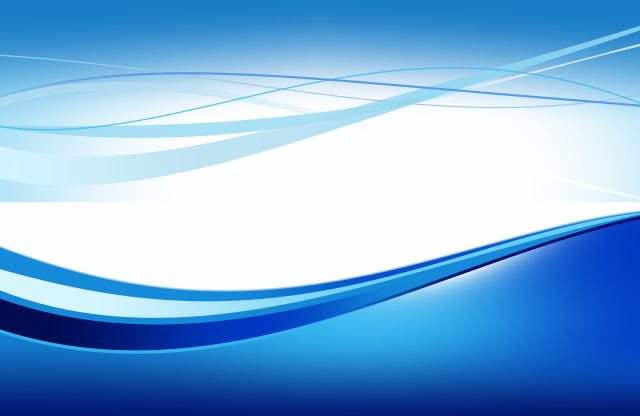
A Shadertoy shader for this background:

```glsl
// Draws flowing blue ribbons and fine lines over a white and sky-blue backdrop.

const vec3 WHITE = vec3(0.99, 0.995, 1.0);
const vec3 SKY_TOP = vec3(0.10, 0.49, 0.78);
const vec3 SKY_SIDE = vec3(0.56, 0.84, 0.95);
const vec3 MIST = vec3(0.70, 0.87, 0.94);
const vec3 AQUA = vec3(0.56, 0.84, 0.94);
const vec3 CYAN = vec3(0.22, 0.74, 0.95);
const vec3 AZURE = vec3(0.08, 0.54, 0.85);
const vec3 ROYAL = vec3(0.00, 0.22, 0.76);
const vec3 NAVY = vec3(0.00, 0.06, 0.42);
const vec3 ICE = vec3(0.84, 0.96, 0.99);
const vec3 LINE_BLUE = vec3(0.34, 0.61, 0.90);
const vec3 LINE_GREY = vec3(0.62, 0.79, 0.90);
const float PANEL_BASE = 0.514;
const vec2 GLOW_CENTER = vec2(0.55, 0.56);
const vec2 GLOW_SIZE = vec2(0.58, 0.48);

// Quartic through five heights at x = 0, 1/4, 1/2, 3/4 and 1.
float curve(float x, float a, float b, float c, float d, float e) {
    float t = x * 4.0;
    float t1 = t - 1.0, t2 = t - 2.0, t3 = t - 3.0, t4 = t - 4.0;
    return a * t1 * t2 * t3 * t4 / 24.0 - b * t * t2 * t3 * t4 / 6.0
         + c * t * t1 * t3 * t4 / 4.0 - d * t * t1 * t2 * t4 / 6.0
         + e * t * t1 * t2 * t3 / 24.0;
}

// Smooth coverage of the positive side of a signed distance.
float cover(float dist) {
    return clamp(dist * iResolution.y + 0.5, 0.0, 1.0);
}

float band(float y, float top, float bottom) {
    return cover(top - y) * cover(y - bottom);
}

float stroke(float y, float center, float halfWidth) {
    float pixel = 1.0 / iResolution.y;
    float strength = min(1.0, 2.0 * halfWidth / pixel);
    return strength * cover(max(halfWidth, 0.5 * pixel) - abs(y - center));
}

vec3 skyPanel(vec2 p) {
    float radius = length((p - GLOW_CENTER) / GLOW_SIZE);
    vec3 color = mix(WHITE, SKY_SIDE, 0.9 * smoothstep(0.45, 1.2, radius));
    float height = p.y + 0.08 * abs(p.x - 0.5);
    color = mix(color, SKY_TOP, smoothstep(0.73, 1.01, height));
    return mix(WHITE, color, cover(p.y - PANEL_BASE));
}

vec3 upperRibbons(vec3 color, vec2 p) {
    float x = p.x, y = p.y;

    // Translucent ribbons
    float swoosh = curve(x, 0.754, 0.790, 0.724, 0.621, 0.524);
    vec3 swooshColor = mix(MIST, WHITE, smoothstep(0.2, 0.65, x));
    color = mix(color, swooshColor, 0.75 * stroke(y, swoosh, mix(0.011, 0.003, x)));

    float aquaTop = curve(x, 0.698, 0.700, 0.730, 0.798, 0.895);
    float aquaBottom = curve(x, 0.692, 0.669, 0.706, 0.790, 0.889);
    vec3 aquaColor = mix(AQUA, WHITE, smoothstep(0.6, 0.85, x));
    color = mix(color, aquaColor, 0.75 * band(y, aquaTop, aquaBottom));

    float mistTop = curve(x, 0.649, 0.637, 0.720, 0.826, 0.938);
    float mistBottom = curve(x, 0.571, 0.575, 0.677, 0.802, 0.927);
    vec3 mistColor = mix(mix(ICE, MIST, smoothstep(0.0, 0.35, x)), AQUA, smoothstep(0.4, 0.7, x));
    color = mix(color, mistColor, 0.85 * band(y, mistTop, mistBottom));

    // Fine lines
    float greyLine = curve(x, 0.867, 0.827, 0.774, 0.742, 0.774);
    color = mix(color, LINE_GREY, stroke(y, greyLine, 0.0014));
    float cyanLine = curve(x, 0.696, 0.720, 0.804, 0.835, 0.752);
    color = mix(color, CYAN, 0.85 * stroke(y, cyanLine, 0.0016));
    float blueLine = curve(x, 0.768, 0.823, 0.810, 0.778, 0.746);
    return mix(color, LINE_BLUE, smoothstep(-0.1, 0.25, x) * stroke(y, blueLine, 0.0026));
}

vec3 seaField(vec2 p, float depth) {
    vec3 color = mix(NAVY, AZURE, smoothstep(-0.04, 0.24, p.y));
    color = mix(color, ROYAL, smoothstep(0.62, 1.0, p.x) * smoothstep(0.0, 0.2, p.y));
    vec2 fromGlow = (p - vec2(0.55, 0.23)) / vec2(0.28, 0.13);
    color = mix(color, CYAN, 0.85 * exp(-dot(fromGlow, fromGlow)));
    float shine = exp(-pow((p.x - 0.73) / 0.13, 2.0)) * exp(-max(depth, 0.0) / 0.035);
    return mix(color, WHITE, 0.9 * shine);
}

vec3 lowerWave(vec3 color, vec2 p) {
    float x = p.x, y = p.y;
    float crest = curve(x, 0.407, 0.310, 0.319, 0.407, 0.492);
    float iceTop = curve(x, 0.353, 0.280, 0.300, 0.397, 0.488);
    float iceBottom = curve(x, 0.302, 0.236, 0.286, 0.387, 0.485);
    float deepTop = curve(x, 0.282, 0.220, 0.270, 0.377, 0.482);
    float deepBottom = curve(x, 0.208, 0.159, 0.228, 0.357, 0.474);

    // Stacked ribbons, from the crest down
    vec3 crestColor = mix(AZURE, ROYAL, 0.7 * smoothstep(0.35, 0.6, x) * smoothstep(0.95, 0.7, x));
    color = mix(color, crestColor, cover(crest - y));
    color = mix(color, LINE_GREY, 0.8 * stroke(y, crest, 0.002));
    color = mix(color, mix(ICE, CYAN, 0.7 * smoothstep(0.1, 0.65, x)), cover(iceTop - y));
    color = mix(color, AZURE, cover(iceBottom - y));
    vec3 deepColor = mix(NAVY * 0.75, ROYAL, smoothstep(0.05, 0.4, x));
    deepColor = mix(deepColor, AZURE, smoothstep(0.4, 0.65, x));
    color = mix(color, deepColor, cover(deepTop - y));

    // Sea below, with a bright lip on the left and a dark rim on the right
    color = mix(color, seaField(p, deepBottom - y), cover(deepBottom - y));
    color = mix(color, CYAN, 0.8 * smoothstep(0.65, 0.3, x) * stroke(y, deepBottom - 0.004, 0.004));
    return mix(color, NAVY, smoothstep(0.5, 0.75, x) * stroke(y, deepBottom + 0.003, 0.004));
}

void mainImage(out vec4 fragColor, in vec2 fragCoord) {
    vec2 p = fragCoord / iResolution.xy;
    vec3 color = upperRibbons(skyPanel(p), p);
    fragColor = vec4(lowerWave(color, p), 1.0);
}
```
